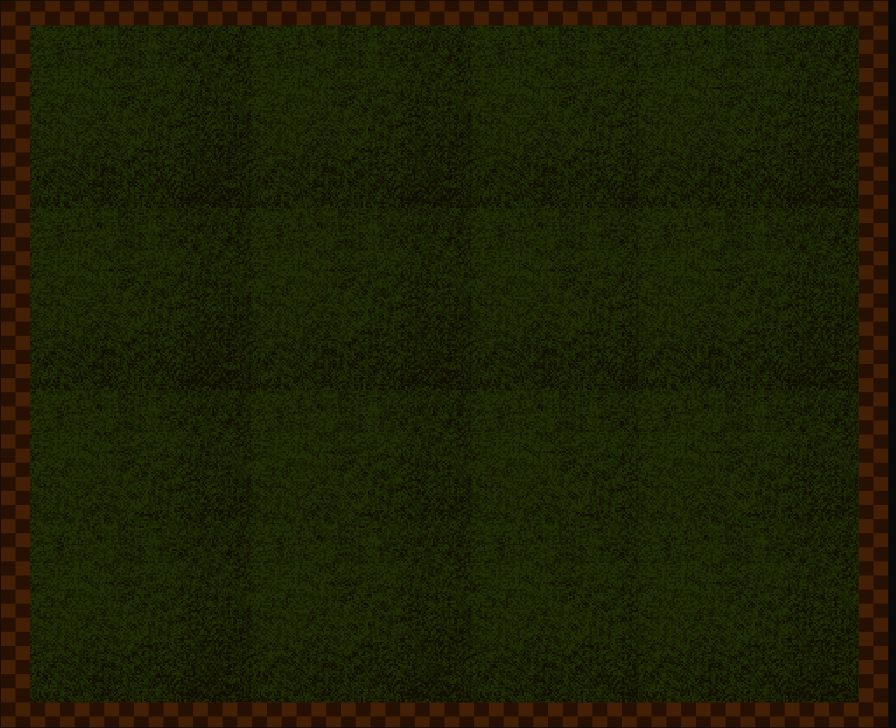
Give the GLSL for this texture, as a Shadertoy shader.

```glsl
// A dark field of speckled grass framed by a two-cell brown checker border.
// Cropped, repeating tiles share one hashed grain, which a tile-wide gradient
// and soft blotches bias before it is mapped to a four-tone palette.

#define CANVAS vec2(512.0, 416.0)
#define FIELD_MIN vec2(17.33, 14.67)
#define FIELD_MAX vec2(490.67, 401.33)
#define CHECKS vec2(56.0, 48.0)
#define TILE vec2(126.0, 104.0)
#define TILE_CUT vec2(347.0, 283.0)
#define TILE_SHADE 0.42
#define BLOTCH 0.42
#define TONE_STEPS vec3(0.25, 0.54, 0.84)
#define TONE_BLUR 0.07

float hash(vec2 p) {
    return fract(sin(dot(p, vec2(127.1, 311.7))) * 43758.5453);
}

float valueNoise(vec2 p) {
    vec2 i = floor(p), f = fract(p);
    f = f * f * (3.0 - 2.0 * f);
    float low = mix(hash(i), hash(i + vec2(1.0, 0.0)), f.x);
    float high = mix(hash(i + vec2(0.0, 1.0)), hash(i + 1.0), f.x);
    return mix(low, high, f.y);
}

// Coverage of an axis-aligned box, softened over one output pixel.
float boxMask(vec2 p, vec2 lo, vec2 hi, float aa) {
    vec2 inside = min(p - lo, hi - p);
    return clamp(min(inside.x, inside.y) / aa + 0.5, 0.0, 1.0);
}

// Position inside a tile; the third row and column are cut short.
vec2 tileLocal(vec2 p) {
    vec2 local = p - step(TILE_CUT, p) * TILE_CUT;
    return mod(local, TILE);
}

vec3 grass(vec2 p) {
    vec2 local = tileLocal(p);
    vec2 cell = floor(local);
    vec2 t = local / TILE;

    // Bright upper left, falling off towards the lower right.
    float shade = 0.5 - 0.55 * t.x * t.x - 0.60 * t.y * t.y + 0.18 * t.x * t.y;
    shade += 0.12;
    float blotch = 0.6 * valueNoise(cell / vec2(4.0, 2.5))
                 + 0.4 * valueNoise(cell / 14.0 + 31.0) - 0.5;
    float grain = hash(cell + 7.0);
    float v = grain + TILE_SHADE * shade + BLOTCH * blotch;

    vec3 tone = smoothstep(TONE_STEPS - TONE_BLUR, TONE_STEPS + TONE_BLUR, vec3(v));
    vec3 color = mix(vec3(0.07, 0.05, 0.01), vec3(0.09, 0.10, 0.01), tone.x);
    color = mix(color, vec3(0.10, 0.14, 0.01), tone.y);
    return mix(color, vec3(0.13, 0.18, 0.02), tone.z);
}

vec3 checker(vec2 p, vec2 size, float aa) {
    // Signed triangle waves whose product changes sign at each cell edge.
    vec2 u = p / size;
    vec2 wave = (0.5 - abs(fract(u) - 0.5)) * size;
    vec2 parity = 1.0 - 2.0 * mod(floor(u), 2.0);
    vec2 side = parity * clamp(wave * 2.0 / aa, 0.0, 1.0);
    float bright = 0.5 - 0.5 * side.x * side.y;
    return mix(vec3(0.15, 0.06, 0.01), vec3(0.26, 0.12, 0.02), bright);
}

void mainImage(out vec4 fragColor, in vec2 fragCoord) {
    vec2 p = fragCoord / iResolution.xy * CANVAS;
    p.y = CANVAS.y - p.y;
    float aa = CANVAS.y / iResolution.y;
    vec2 checkSize = (FIELD_MAX - FIELD_MIN) / CHECKS;
    vec2 q = p - FIELD_MIN;

    // Near-black margin, then the frame, then the grass.
    vec3 color = vec3(0.045, 0.04, 0.04);
    vec2 frameLo = vec2(FIELD_MIN.x - 2.0 * checkSize.x, 0.4);
    vec2 frameHi = vec2(FIELD_MAX.x + 2.0 * checkSize.x, CANVAS.y - 0.4);
    color = mix(color, checker(q, checkSize, aa), boxMask(p, frameLo, frameHi, aa));
    color = mix(color, grass(q), boxMask(p, FIELD_MIN, FIELD_MAX, aa));
    fragColor = vec4(color, 1.0);
}
```
